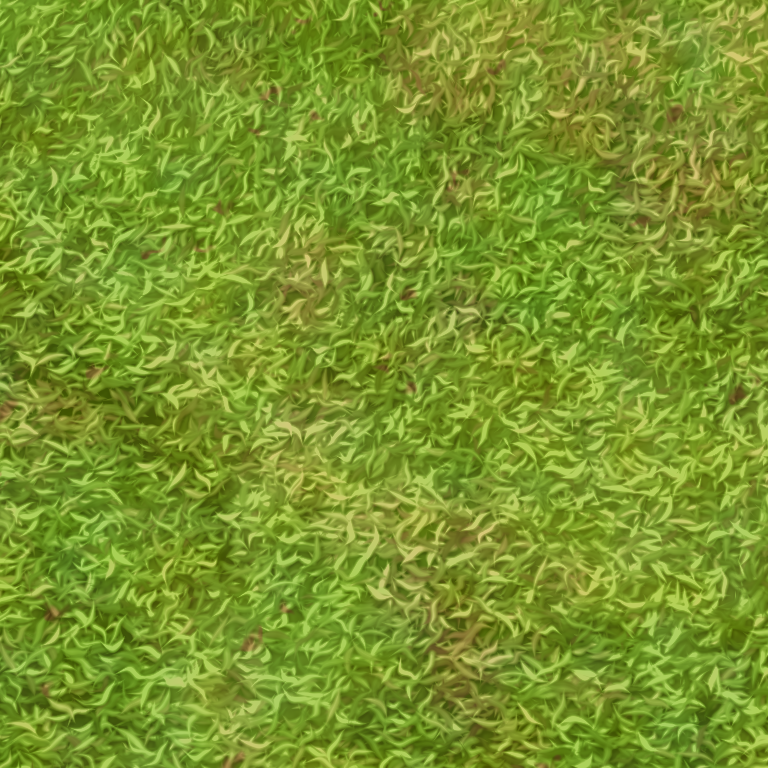
A Shadertoy shader for this texture:

```glsl
// Sunlit short lawn: layered curved grass blades with dry patches and brown specks
#define BLADE_CELLS 29.0
#define LAYERS 8
#define BLADE_LENGTH 0.62
#define BLADE_WIDTH 0.13
#define EDGE_SOFTNESS 0.085
#define SHADOW 0.30
#define CONTRAST 1.22
#define BROAD_LIGHT 0.40
#define PERSPECTIVE 0.22
#define DRYNESS 0.85
#define SPECK_CHANCE 0.022

float hash(vec2 p) {
    return fract(sin(dot(p, vec2(127.1, 311.7))) * 43758.5453);
}

float noise(vec2 p) {
    vec2 cell = floor(p), f = fract(p);
    f = f * f * (3.0 - 2.0 * f);
    float low = mix(hash(cell), hash(cell + vec2(1, 0)), f.x);
    float high = mix(hash(cell + vec2(0, 1)), hash(cell + vec2(1, 1)), f.x);
    return mix(low, high, f.y);
}

float cloud(vec2 p) {
    return 0.6 * noise(p) + 0.4 * noise(p * 2.3 + 7.1);
}

// Green ramp from deep shade to sunlit tip
vec3 grassColor(float tone) {
    vec3 c = mix(vec3(0.25, 0.33, 0.02), vec3(0.36, 0.48, 0.07), smoothstep(-0.05, 0.25, tone));
    c = mix(c, vec3(0.43, 0.575, 0.13), smoothstep(0.20, 0.47, tone));
    c = mix(c, vec3(0.52, 0.675, 0.19), smoothstep(0.42, 0.70, tone));
    return mix(c, vec3(0.69, 0.82, 0.35), smoothstep(0.66, 1.0, tone));
}

// Paints one blade over grass, which holds tone (x) and dryness (y)
vec2 paintBlade(vec2 grass, vec2 offset, vec2 id, float lean, float dryPatch) {
    float angle = lean + (hash(id + 3.7) - 0.5) * 2.3;
    float c = cos(angle), s = sin(angle);
    vec2 q = vec2(c * offset.x + s * offset.y, c * offset.y - s * offset.x);

    // Bend the spine into an arc with a slight wave
    float bladeLength = BLADE_LENGTH * mix(0.65, 1.2, hash(id + 5.3));
    float along = q.x / bladeLength;
    q.y += (hash(id + 8.9) - 0.5) * 0.55 * along * along;
    q.y += (hash(id + 2.1) - 0.5) * 0.16 * sin(along * 4.0);

    float width = BLADE_WIDTH * mix(0.7, 1.25, hash(id + 6.4));
    float taper = width * (1.0 - along * along);
    float edge = abs(q.y) - taper;
    float shadowEdge = abs(q.y + 0.11) - taper;
    float blade = smoothstep(EDGE_SOFTNESS, -EDGE_SOFTNESS, edge);
    float shade = smoothstep(0.13, -0.08, shadowEdge) * step(abs(along), 1.2);

    float ridge = clamp(1.0 - abs(q.y - 0.02) / width, 0.0, 1.0);
    float tone = (0.17 + 0.88 * hash(id + 1.2)) * (0.78 + 0.27 * ridge);
    float dry = dryPatch + 0.6 * smoothstep(0.72, 1.0, hash(id + 9.5));
    grass.x *= 1.0 - SHADOW * shade;
    return mix(grass, vec2(tone, dry), blade);
}

void mainImage(out vec4 fragColor, in vec2 fragCoord) {
    vec2 uv = fragCoord / iResolution.y;

    // Blades shrink and stand steeper toward the far edge
    vec2 ground = vec2((uv.x - 0.5) * (1.0 + PERSPECTIVE * uv.y),
                       uv.y * (1.0 + 0.5 * PERSPECTIVE * uv.y));
    float lean = mix(0.3, 1.05, smoothstep(0.45, 1.0, uv.y)) + 0.8 * (noise(uv * 4.0) - 0.5);
    float dryPatch = DRYNESS * smoothstep(0.50, 0.85, cloud(uv * 6.0 + 12.4));

    // Overlapping layers of scattered blades
    vec2 grass = vec2(0.18, 0.1);
    for (int layer = 0; layer < LAYERS; layer++) {
        float k = float(layer);
        vec2 p = ground * BLADE_CELLS + k * vec2(17.37, 9.71);
        for (int y = -1; y <= 1; y++)
        for (int x = -1; x <= 1; x++) {
            vec2 cell = floor(p) + vec2(x, y);
            vec2 id = cell + k * 31.7;
            vec2 center = cell + vec2(hash(id), hash(id + 4.6));
            grass = paintBlade(grass, p - center, id, lean, dryPatch);
        }
    }

    // Broad light variation, mid-size hollows and fine mottling
    float tone = 0.49 + CONTRAST * (grass.x - 0.43);
    tone += BROAD_LIGHT * (cloud(uv * 5.0) - 0.5);
    tone += 0.34 * (cloud(uv * 17.0 + 5.2) - 0.5);
    tone += 0.14 * (noise(ground * 105.0) - 0.5);
    tone = mix(tone, 0.55, 0.22 * smoothstep(0.6, 1.0, uv.y));
    vec3 color = grassColor(tone);
    color += grass.y * vec3(0.11, -0.025, 0.08);
    color.r += 0.10 * (cloud(uv * 8.0 + 3.0) - 0.5);
    color.b += 0.07 * (noise(uv * 22.0 + 8.0) - 0.4);

    // Sparse withered specks
    vec2 speckSpace = ground * BLADE_CELLS + 0.9 * noise(ground * 70.0);
    vec2 speckCell = floor(speckSpace);
    vec2 fromSpeck = fract(speckSpace) - 0.5;
    float speck = smoothstep(0.48, 0.10, length(fromSpeck * vec2(0.95, 1.15)));
    speck *= step(hash(speckCell + 71.3), SPECK_CHANCE);
    vec3 witheredColor = mix(vec3(0.32, 0.21, 0.08), vec3(0.66, 0.50, 0.28), tone);
    color = mix(color, witheredColor, 0.75 * speck);

    fragColor = vec4(clamp(color, 0.0, 1.0), 1.0);
}
```
